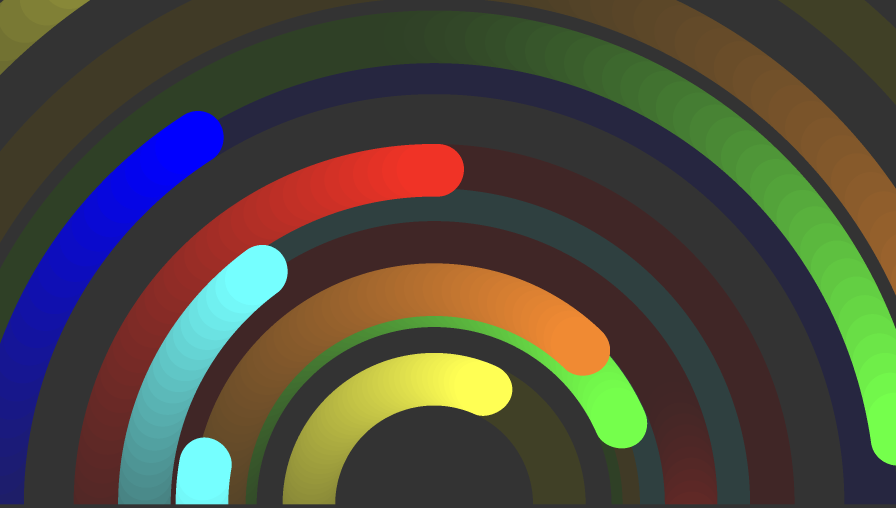
Reproduce this background procedurally as a Shadertoy shader.

```glsl
const float HALF_WIDTH = 0.0518;
const vec3 BACKDROP = vec3(0.2);

const vec3 PALETTE[6] = vec3[6](
    vec3(0.94, 0.20, 0.15),  // red
    vec3(0.94, 0.54, 0.20),  // orange
    vec3(1.00, 1.00, 0.33),  // yellow
    vec3(0.46, 1.00, 0.30),  // green
    vec3(0.46, 1.00, 1.00),  // cyan
    vec3(0.00, 0.00, 1.00)); // blue

// Each ring: radius, head angle and trail length in degrees, palette index
const int RING_COUNT = 11;
const vec4 RINGS[RING_COUNT] = vec4[RING_COUNT](
    vec4(0.2465, 24.0, 220.0, 2.0),
    vec4(0.4010, 66.3, 180.0, 3.0),
    vec4(0.4228, 44.0, 170.0, 1.0),
    vec4(0.4570, -80.0, 120.0, 4.0),
    vec4(0.5060, 153.0, 85.0, 0.0),
    vec4(0.5703, -36.5, 96.0, 4.0),
    vec4(0.6578, 0.6, 110.0, 0.0),
    vec4(0.8594, -32.8, 81.0, 5.0),
    vec4(0.9205, 82.0, 85.0, 3.0),
    vec4(1.0495, 105.0, 110.0, 1.0),
    vec4(1.2535, 0.0, 68.0, 2.0));

// Colour of a trail, from its bright head down to the faint track
vec3 trailColor(vec3 headColor, float age, float trailLength) {
    float stamp = floor(age / 2.5) * 2.5;
    float glow = pow(max(1.0 - stamp / trailLength, 0.0), 1.5);
    vec3 track = 0.15 + 0.1 * smoothstep(0.36, 0.62, headColor);
    return mix(track, headColor, glow);
}

// Discs swept clockwise round the centre; the newest disc lies on top
vec3 scene(vec2 p) {
    vec3 color = BACKDROP;
    if (p.y < 0.0) return color;

    float radius = length(p);
    float angle = degrees(atan(p.x, p.y));
    float newest = 1000.0;
    for (int i = 0; i < RING_COUNT; i++) {
        vec4 ring = RINGS[i];
        float offset = radius - ring.x;
        if (abs(offset) > HALF_WIDTH) continue;

        // Angular reach of a disc at this distance from the ring's middle
        float reach = degrees(sqrt(HALF_WIDTH * HALF_WIDTH - offset * offset) / ring.x);
        float age = max(mod(ring.y + reach - angle, 360.0) - 2.0 * reach, 0.0);
        if (age < newest) {
            newest = age;
            color = trailColor(PALETTE[int(ring.w)], age, ring.z);
        }
    }
    return color;
}

void mainImage(out vec4 fragColor, in vec2 fragCoord) {
    // Average a 3 by 3 grid of samples for smooth edges
    vec3 total = vec3(0.0);
    for (int i = 0; i < 9; i++) {
        vec2 jitter = (vec2(i % 3, i / 3) - 1.0) / 3.0;
        vec2 p = (fragCoord + jitter) / iResolution.y;
        vec2 center = vec2(0.4845 * iResolution.x / iResolution.y, 0.007);
        total += scene(p - center);
    }
    fragColor = vec4(total / 9.0, 1.0);
}
```
